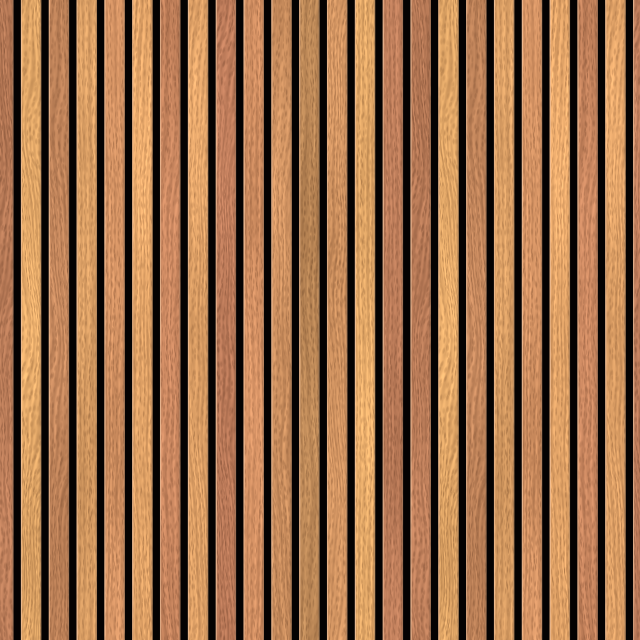
Write a Shadertoy shader that draws this texture.

```glsl
// Vertical walnut slats with pale bevels and wavy grain over a black backing.

const float SLATS = 23.0;          // slats across the canvas
const float OFFSET = 0.382;        // phase of the first slat, in pitches
const float HALF_WIDTH = 0.369;    // half a slat, in pitches
const float BEVEL = 0.045;         // width of the pale edge, in pitches
const float RING_CONTRAST = 0.055;
const float FIBRE_CONTRAST = 0.13;
const float PORE_DEPTH = 0.17;
const float TAU = 6.2831853;

const vec3 BACKING = vec3(0.015, 0.008, 0.008);
const vec3 DARK_WOOD = vec3(0.67, 0.46, 0.325);
const vec3 LIGHT_WOOD = vec3(0.90, 0.655, 0.43);
const vec3 BEVEL_COLOR = vec3(0.95, 0.76, 0.61);
const vec3 GOLDEN_TINT = vec3(0.99, 1.02, 0.94);
const vec3 RED_TINT = vec3(1.02, 0.94, 1.00);

// Lightness and redness of the boards, a set that recurs across the wall
const int BOARDS = 15;
const float LIGHTNESS[BOARDS] = float[](0.15, 0.90, 0.30, 0.75, 0.60, 0.95, 0.40,
    0.85, 0.20, 0.60, 0.50, 0.25, 0.60, 0.95, 0.20);
const float REDNESS[BOARDS] = float[](0.7, 0.1, 0.5, 0.2, 0.6, 0.3, 0.8,
    0.3, 0.9, 0.7, 0.4, 0.0, 0.4, 0.1, 0.8);

float hash(vec2 p) {
    vec3 q = fract(vec3(p.xyx) * 0.1031);
    q += dot(q, q.yzx + 33.33);
    return fract((q.x + q.y) * q.z);
}

float valueNoise(vec2 p) {
    vec2 cell = floor(p), f = fract(p);
    f = f * f * (3.0 - 2.0 * f);
    return mix(mix(hash(cell), hash(cell + vec2(1, 0)), f.x),
               mix(hash(cell + vec2(0, 1)), hash(cell + vec2(1, 1)), f.x), f.y);
}

// Distance to the nearest scattered point
float cellular(vec2 p) {
    vec2 cell = floor(p);
    float nearest = 2.0;
    for (int j = -1; j <= 1; j++)
    for (int i = -1; i <= 1; i++) {
        vec2 c = cell + vec2(i, j);
        vec2 point = c + vec2(hash(c), hash(c + 57.3));
        nearest = min(nearest, length(point - p));
    }
    return nearest;
}

// Brightness of the wood: v runs across the slat, y along it
float grain(float v, float y, float board) {
    float seed = 17.0 * board + 3.0;
    float bend = mix(0.04, 0.34, pow(hash(vec2(seed, 4.0)), 2.0));
    float phase = TAU * hash(vec2(seed, 9.0));

    // Layered sines bend the growth rings along the board
    float warp = bend * (sin(TAU * y * 1.0 + phase)
               + 0.5 * sin(TAU * y * 2.0 + 2.3 * phase + 3.0 * v)
               + 0.2 * sin(TAU * y * 5.0 + phase));
    float across = v + warp;
    float ringCount = mix(4.0, 8.0, hash(vec2(seed, 2.0)));
    float rings = sin(TAU * ringCount * across + 1.4 * sin(9.0 * across + phase));

    // Long fibres, short flecks and stretched cellular pores
    float fibre = valueNoise(vec2(across * 17.0 + seed, y * 9.0)) - 0.5;
    float fleck = valueNoise(vec2(across * 24.0 + seed, y * 85.0)) - 0.5;
    float pore = 1.0 - smoothstep(0.1, 0.5, cellular(vec2(across * 12.0 + seed, y * 70.0)));
    float drift = 0.035 * sin(TAU * y + 2.0 * phase) + 0.02 * sin(TAU * 2.0 * y + phase);

    return 1.03 + RING_CONTRAST * rings + FIBRE_CONTRAST * (fibre + 0.8 * fleck)
         - PORE_DEPTH * pore * (0.6 + fibre) + drift;
}

void mainImage(out vec4 fragColor, in vec2 fragCoord) {
    vec2 uv = fragCoord / iResolution.xy;
    float pixel = SLATS / iResolution.x;

    // Slat index and position across it, centred on zero
    float x = uv.x * SLATS + OFFSET;
    float slat = floor(x);
    float v = fract(x) - 0.5;
    int board = int(slat) % BOARDS;

    // Board colour and grain
    vec3 wood = mix(DARK_WOOD, LIGHT_WOOD, LIGHTNESS[board]);
    wood *= mix(GOLDEN_TINT, RED_TINT, REDNESS[board]);
    float shade = grain(v, uv.y, float(board));
    wood *= pow(vec3(shade), vec3(0.9, 1.05, 1.2));

    // Pale bevels: strong on the left, faint and uneven on the right
    float soft = max(pixel * 0.5, 0.015);
    float leftBevel = 1.0 - smoothstep(BEVEL - soft, BEVEL + soft, v + HALF_WIDTH);
    float rightBevel = 1.0 - smoothstep(BEVEL - soft, BEVEL + soft, HALF_WIDTH - v);
    float wear = 0.6 + 0.4 * valueNoise(vec2(slat * 7.0, uv.y * 14.0));
    wood = mix(wood, BEVEL_COLOR, 0.8 * wear * leftBevel);
    wood = mix(wood, BEVEL_COLOR * 0.85, 0.35 * wear * rightBevel);

    // Soft shadow towards the right edge, then the gap
    wood *= 1.0 - 0.18 * smoothstep(HALF_WIDTH - 0.10, HALF_WIDTH, v);
    float edge = abs(v) - HALF_WIDTH;
    float cover = 1.0 - smoothstep(-0.6 * pixel, 0.6 * pixel, edge);
    fragColor = vec4(clamp(mix(BACKING, wood, cover), 0.0, 1.0), 1.0);
}
```
